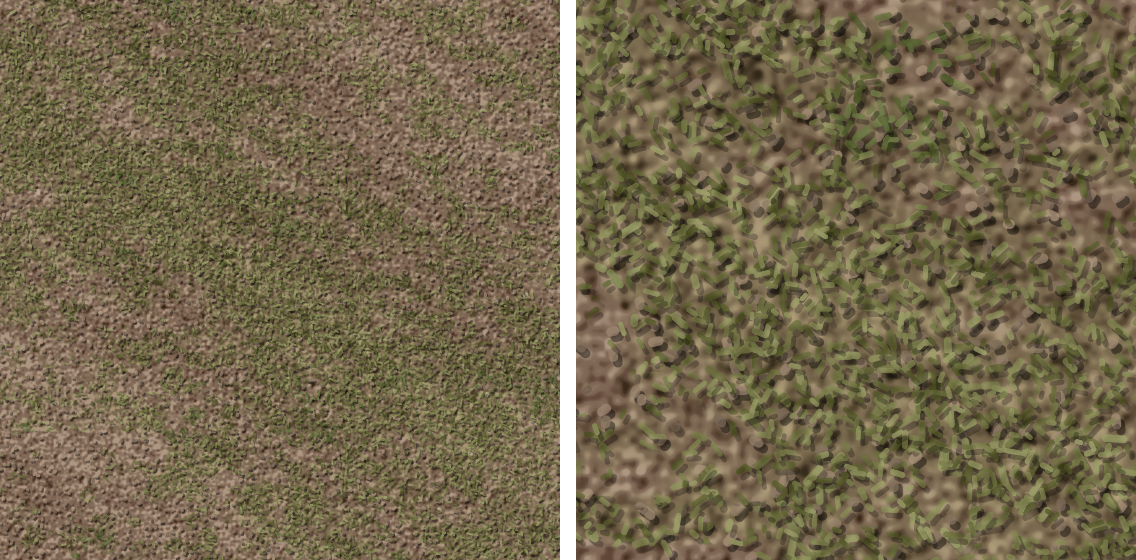
Left, the full canvas; right, a detail of the centre.
This texture is drawn by a WebGL 1 fragment shader. Its source:

```glsl
precision highp float;
// Rough tilled soil with sparse young grass, seen from a distance.
// Side-lit noise and scattered crumbs make the clods, short shadowed capsules
// make the blades, and stretched noise gathers the grass in diagonal bands.

uniform vec2 u_resolution;

const vec3 SOIL_SHADOW = vec3(0.21, 0.145, 0.08);
const vec3 SOIL_BROWN = vec3(0.38, 0.28, 0.22);
const vec3 SOIL_MID = vec3(0.50, 0.405, 0.335);
const vec3 SOIL_PALE = vec3(0.68, 0.59, 0.51);
const vec3 OLIVE = vec3(0.46, 0.425, 0.285);
const vec3 LEAF_DARK = vec3(0.28, 0.29, 0.12);
const vec3 LEAF_LIGHT = vec3(0.61, 0.62, 0.41);
const vec3 LEAF_DEEP = vec3(0.25, 0.36, 0.15);
const vec3 CRUMB = vec3(0.65, 0.56, 0.47);
const vec3 STONE = vec3(0.82, 0.75, 0.68);
const vec2 FURROW = vec2(0.82, -0.572);
const vec2 SHADOW_SHIFT = vec2(0.0026, -0.0034);

float hash(vec2 p) {
  return fract(sin(dot(p, vec2(127.1, 311.7))) * 43758.5453);
}

float noise(vec2 p) {
  vec2 i = floor(p);
  vec2 f = fract(p);
  f = f * f * (3.0 - 2.0 * f);
  float low = mix(hash(i), hash(i + vec2(1.0, 0.0)), f.x);
  float high = mix(hash(i + vec2(0.0, 1.0)), hash(i + vec2(1.0)), f.x);
  return mix(low, high, f.y);
}

// Coordinates along and across the furrows.
vec2 furrowSpace(vec2 p) {
  return vec2(dot(p, FURROW), dot(p, vec2(-FURROW.y, FURROW.x)));
}

float clodHeight(vec2 p) {
  vec2 q = mat2(0.8, 0.6, -0.6, 0.8) * p;
  return 0.5 * noise(q * 95.0) + 0.5 * noise(q * 165.0 + 31.0);
}

// Brightness of the ground, lit from the upper left.
float soilTone(vec2 p, vec2 furrow) {
  float relief = clodHeight(p) - clodHeight(p - SHADOW_SHIFT);
  float ridge = noise(furrow * vec2(9.0, 55.0)) - 0.5;
  float broad = noise(furrow * vec2(3.0, 9.0) + 70.0) - 0.5;
  float grain = noise(p * 215.0 + 7.0) - 0.5;
  return 0.63 + 0.85 * relief + 0.18 * ridge + 0.16 * broad + 0.46 * grain;
}

vec3 soilColor(float tone) {
  vec3 color = mix(SOIL_SHADOW, SOIL_BROWN, smoothstep(0.12, 0.38, tone));
  color = mix(color, SOIL_MID, smoothstep(0.36, 0.58, tone));
  return mix(color, SOIL_PALE, smoothstep(0.60, 0.95, tone));
}

// Share of the ground under grass: one wide band, streaks and clumps.
float grassCover(vec2 p, vec2 furrow) {
  float offset = (furrow.y - 0.68) / 0.24;
  float band = exp(-offset * offset);
  float streak = noise(furrow * vec2(2.5, 9.0) + 4.0) - 0.5;
  float patches = noise(furrow * vec2(9.0, 18.0) + 15.0) - 0.5;
  float clump = noise(p * vec2(32.0, 42.0)) - 0.5;
  float cover = 0.20 + 0.40 * band + 0.50 * streak;
  return clamp(cover + 0.50 * patches + 0.95 * clump, 0.0, 1.0);
}

float capsule(vec2 p, vec2 dir, float halfLength) {
  return length(p - dir * clamp(dot(p, dir), -halfLength, halfLength));
}

// One layer of scattered strokes: x is the mask, y the stroke's own shade.
vec2 strokes(vec2 p, float scale, float seed, float cover, float reach, float radius) {
  vec2 q = p * scale;
  vec2 base = floor(q);
  float blur = max(0.55 * scale / u_resolution.y, 0.03);
  vec2 result = vec2(0.0);
  for (int y = -1; y <= 1; y++) {
    for (int x = -1; x <= 1; x++) {
      vec2 cell = base + vec2(float(x), float(y));
      vec2 key = cell + seed;
      vec2 center = cell + vec2(hash(key + 1.3), hash(key + 5.7));
      float angle = 6.2832 * hash(key + 9.1);
      float halfLength = reach * mix(0.25, 1.0, hash(key + 13.9));
      float d = capsule(q - center, vec2(cos(angle), sin(angle)), halfLength);
      float present = smoothstep(-0.04, 0.04, cover - hash(key + 17.3));
      float mask = present * (1.0 - smoothstep(radius - blur, radius + blur, d));
      if (mask > result.x) result = vec2(mask, hash(key + 21.1));
    }
  }
  return result;
}

void main() {
  vec2 p = gl_FragCoord.xy / u_resolution.y;
  vec2 furrow = furrowSpace(p);
  float cover = grassCover(p, furrow);
  float tone = soilTone(p, furrow) + 0.10 * (0.4 - cover);

  // Ground, tinted olive where grass is thick.
  vec3 color = soilColor(tone);
  color = mix(color, OLIVE * (0.40 + 1.0 * tone), 0.55 * smoothstep(0.0, 0.7, cover));

  // Pale crumbs with cast shadows, and a few bright stones.
  float crumbShadow = strokes(p - SHADOW_SHIFT, 72.0, 91.0, 0.45, 0.15, 0.20).x;
  vec2 crumb = strokes(p, 72.0, 91.0, 0.45, 0.15, 0.20);
  color *= 1.0 - 0.42 * crumbShadow;
  color = mix(color, CRUMB * (0.72 + 0.38 * crumb.y), 0.70 * crumb.x);
  color = mix(color, STONE, 0.9 * strokes(p, 26.0, 53.0, 0.012, 0.06, 0.09).x);

  // Three layers of shadowed blades, with deeper green in a few small clumps.
  float deep = 0.45 * smoothstep(0.72, 0.95, noise(p * 22.0 + 40.0));
  for (int i = 0; i < 3; i++) {
    float layer = float(i);
    float scale = 66.0 + 17.0 * layer;
    float seed = 37.0 * layer;
    float shade = strokes(p - SHADOW_SHIFT, scale, seed, cover, 0.38, 0.15).x;
    vec2 blade = strokes(p, scale, seed, cover, 0.38, 0.15);
    float light = clamp(0.75 * blade.y + 0.8 * (tone - 0.38), 0.0, 1.0);
    vec3 leaf = mix(mix(LEAF_DARK, LEAF_LIGHT, light), LEAF_DEEP, deep);
    color *= 1.0 - 0.26 * shade;
    color = mix(color, leaf, 0.88 * blade.x);
  }
  gl_FragColor = vec4(color, 1.0);
}
```
